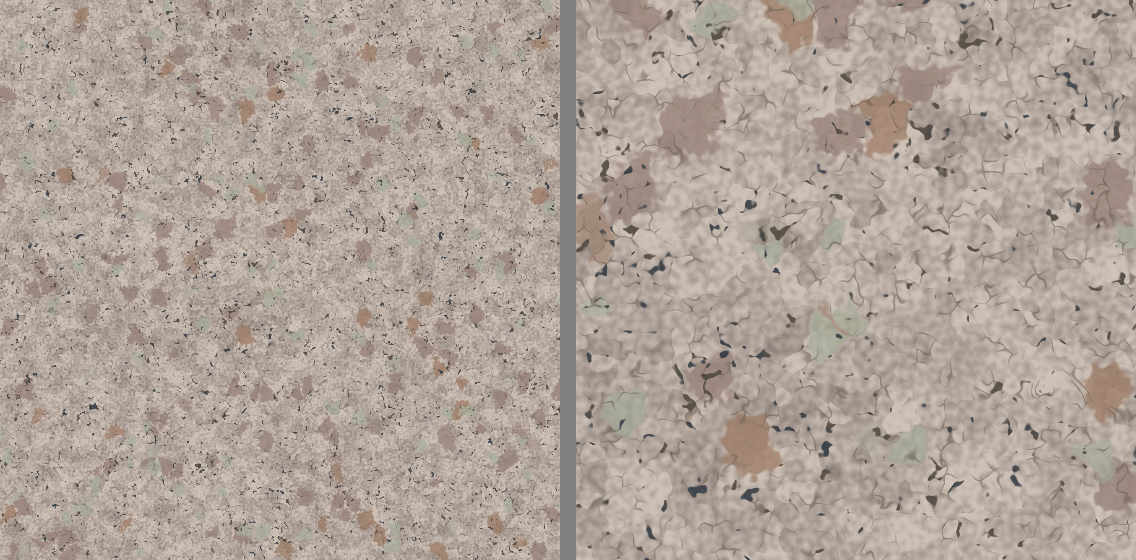
Left: the whole. Right: its middle third, enlarged.
Write a Shadertoy shader that draws this texture.

```glsl
// Fine-grained pinkish grey granite: warped cellular crystals with mottled tone,
// scattered mauve, rust and pale green minerals, and dark mica specks that
// gather in clusters along the grain boundaries.

vec2 hash2(vec2 p) {
    vec3 q = fract(p.xyx * vec3(0.1031, 0.1030, 0.0973));
    q += dot(q, q.yzx + 33.33);
    return fract((q.xx + q.yz) * q.zy);
}

float cornerSlope(vec2 cell, vec2 offset) {
    float angle = 6.2832 * hash2(cell).x;
    return dot(vec2(cos(angle), sin(angle)), offset);
}

// Gradient noise, roughly -0.7 to 0.7
float noise(vec2 p) {
    vec2 i = floor(p), f = p - i;
    vec2 u = f * f * f * (f * (f * 6.0 - 15.0) + 10.0);
    vec2 e = vec2(1.0, 0.0);
    float low = mix(cornerSlope(i, f), cornerSlope(i + e, f - e), u.x);
    float high = mix(cornerSlope(i + e.yx, f - e.yx), cornerSlope(i + 1.0, f - 1.0), u.x);
    return mix(low, high, u.y);
}

vec2 noise2(vec2 p) {
    return vec2(noise(p), noise(p + 57.3));
}

// Cellular crystals: x = distance to the boundary, yz = random values per grain
vec3 grains(vec2 p) {
    vec2 base = floor(p), id = base;
    float nearest = 9.0, second = 9.0;
    for (int y = -1; y <= 1; y++)
    for (int x = -1; x <= 1; x++) {
        vec2 cell = base + vec2(x, y);
        float d = length(cell + hash2(cell) - p);
        if (d < nearest) {
            second = nearest;
            nearest = d;
            id = cell;
        } else {
            second = min(second, d);
        }
    }
    return vec3(second - nearest, hash2(id + 19.7));
}

void mainImage(out vec4 fragColor, in vec2 fragCoord) {
    vec2 uv = fragCoord / iResolution.y + 3.0;

    // Ragged crystal outlines
    vec2 p = uv + 0.008 * noise2(uv * 42.0) + 0.005 * noise2(uv * 130.0);
    vec3 small = grains(p * 92.0);
    vec3 large = grains(p * 46.0 + 13.0);
    vec3 mineral = grains(p * vec2(36.0, 33.0) + 71.0);

    // Feldspar body: tone per grain plus mottling at several sizes
    float fine = noise(uv * 215.0);
    float mottle = noise(uv * 30.0 + 5.0);
    float tone = 0.36 + 0.65 * (small.y - 0.5) + 0.4 * (large.y - 0.5)
               + 0.85 * fine + 0.5 * mottle + 0.2 * noise(uv * 6.0);
    tone = mix(tone, max(tone, -0.1), 0.75);
    vec3 color = mix(vec3(0.78, 0.73, 0.69), vec3(0.62, 0.57, 0.54), tone);

    // Mauve and rust minerals
    float inside = smoothstep(0.0, 0.22, mineral.x + 0.25 * fine);
    float mauve = smoothstep(0.87, 0.90, mineral.y) * inside;
    vec3 mauveColor = mix(vec3(0.57, 0.48, 0.44), vec3(0.60, 0.46, 0.37), step(0.8, mineral.z));
    color = mix(color, mauveColor + 0.10 * fine, 0.68 * mauve);

    // Pale green minerals
    float green = smoothstep(0.06, 0.04, large.z) * smoothstep(0.0, 0.25, large.x);
    color = mix(color, vec3(0.66, 0.68, 0.61) + 0.12 * fine, 0.75 * green);

    // Broken brown seams between grains
    float seam = 1.0 - smoothstep(0.02, 0.16, small.x);
    seam *= smoothstep(-0.05, 0.4, noise(uv * 75.0 + 9.0));
    color = mix(color, vec3(0.43, 0.38, 0.33), 0.6 * seam);

    // Small dark specks, denser in clusters and near boundaries
    float cluster = noise(uv * 21.0 + 40.0);
    float boundary = 1.0 - smoothstep(0.0, 0.3, small.x);
    float speck = noise(p * 118.0 + 3.0) + 0.35 * noise(uv * 240.0 + 8.0)
                + 0.45 * cluster + 0.2 * boundary;
    speck = smoothstep(0.50, 0.68, speck);
    vec3 speckColor = mix(vec3(0.32, 0.29, 0.25), vec3(0.20, 0.23, 0.26),
                          smoothstep(-0.1, 0.3, noise(uv * 38.0 + 90.0)));
    color = mix(color, speckColor, 0.9 * speck);

    // Rare larger blue-black flakes
    float flake = noise(p * 68.0 + 25.0) + 0.3 * fine + 0.7 * noise(uv * 17.0 + 66.0);
    flake = smoothstep(0.66, 0.78, flake);
    color = mix(color, vec3(0.19, 0.22, 0.25) + 0.12 * max(fine, 0.0), 0.9 * flake);

    fragColor = vec4(clamp(color, 0.0, 1.0), 1.0);
}
```
